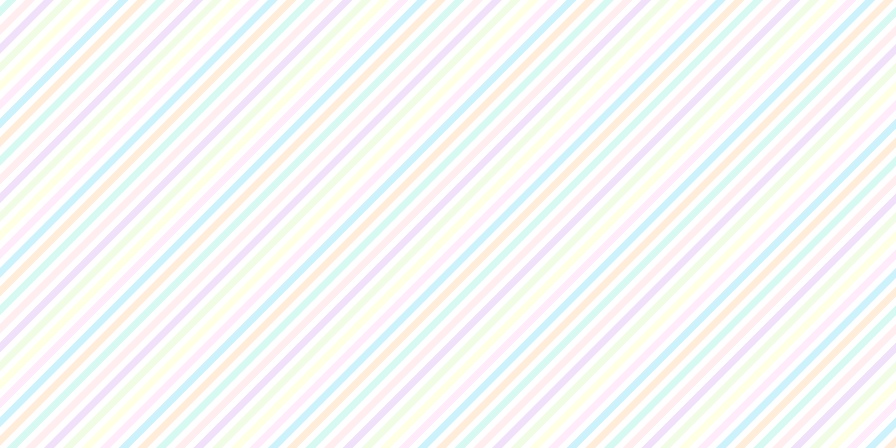
This pattern is drawn by a WebGL 1 fragment shader. Its source:

```glsl
precision highp float;

uniform vec2 u_resolution;

// Pastel of each stripe within one repeat of eight
vec3 stripeColor(float index) {
  if (index < 0.5) return vec3(0.80, 0.95, 0.99); // sky blue
  if (index < 1.5) return vec3(1.00, 0.93, 0.85); // peach
  if (index < 2.5) return vec3(0.84, 0.98, 0.95); // mint
  if (index < 3.5) return vec3(1.00, 0.93, 0.94); // rose
  if (index < 4.5) return vec3(0.94, 0.88, 0.98); // lavender
  if (index < 5.5) return vec3(0.94, 0.99, 0.89); // pale green
  if (index < 6.5) return vec3(1.00, 1.00, 0.89); // cream
  return vec3(1.00, 0.92, 0.98);                  // pink
}

void main() {
  vec2 uv = gl_FragCoord.xy / u_resolution;

  // Diagonal coordinate: 6 repeats across, 3 down, 8 stripes in each
  vec2 stripes = 8.0 * vec2(6.0, 3.0);
  float diagonal = dot(vec2(uv.x, 1.0 - uv.y), stripes) - 6.12;
  float index = mod(floor(diagonal), 8.0);

  // Smooth-edged band in the middle of each slot, on white
  float pixel = length(stripes / u_resolution);
  float edge = abs(fract(diagonal) - 0.5) - 0.265;
  float band = 1.0 - smoothstep(-0.5 * pixel, 0.5 * pixel, edge);

  gl_FragColor = vec4(mix(vec3(1.0), stripeColor(index), band), 1.0);
}
```
